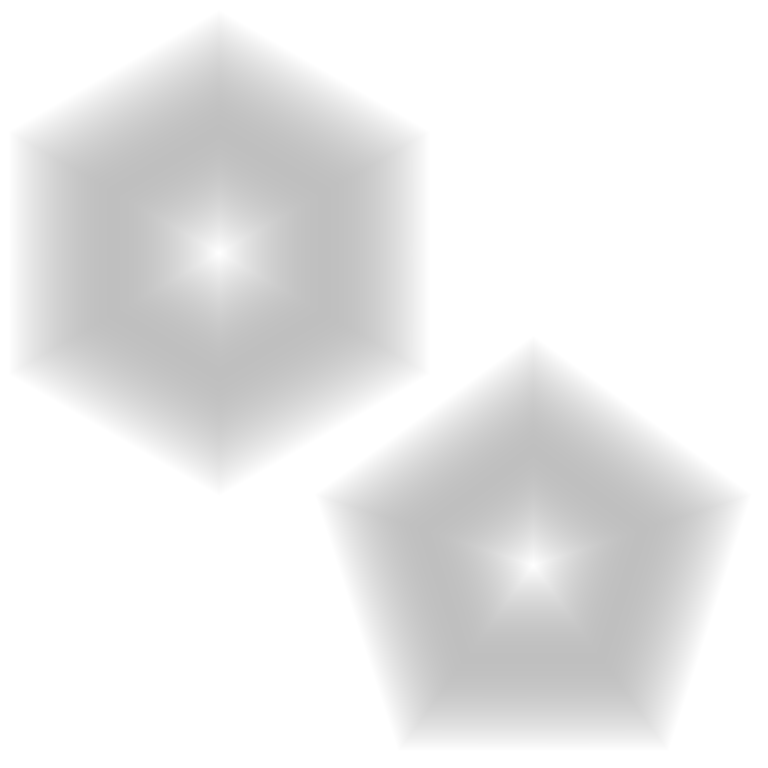
A WebGL 1 fragment shader for this background:

```glsl
precision highp float;

// Two soft grey polygons, a hexagon and a pentagon, on white.
// Each one's shade is a parabola of its polygonal distance from the centre:
// white at the centre and rim, darkest halfway between.

uniform vec2 u_resolution;

const float TAU = 6.283185;
const vec3 WHITE = vec3(1.0);
const vec3 MID_GREY = vec3(0.75);

// Distance towards the nearest side, for a regular polygon with a corner on top.
float polygonDistance(vec2 p, float sides) {
    float sector = TAU / sides;
    float angle = mod(atan(p.x, p.y), sector) - 0.5 * sector;
    return length(p) * cos(angle);
}

// Darkness from 0 at the centre to 1 halfway, and back to 0 at the rim.
float softPolygon(vec2 p, float sides, float apothem) {
    float t = clamp(polygonDistance(p, sides) / apothem, 0.0, 1.0);
    return 4.0 * t * (1.0 - t);
}

void main() {
    vec2 uv = gl_FragCoord.xy / u_resolution;

    float hexagon = softPolygon(uv - vec2(0.2855, 0.6706), 6.0, 0.2745);
    float pentagon = softPolygon(uv - vec2(0.6945, 0.2640), 5.0, 0.2425);

    vec3 color = mix(WHITE, MID_GREY, max(hexagon, pentagon));
    gl_FragColor = vec4(color, 1.0);
}
```
